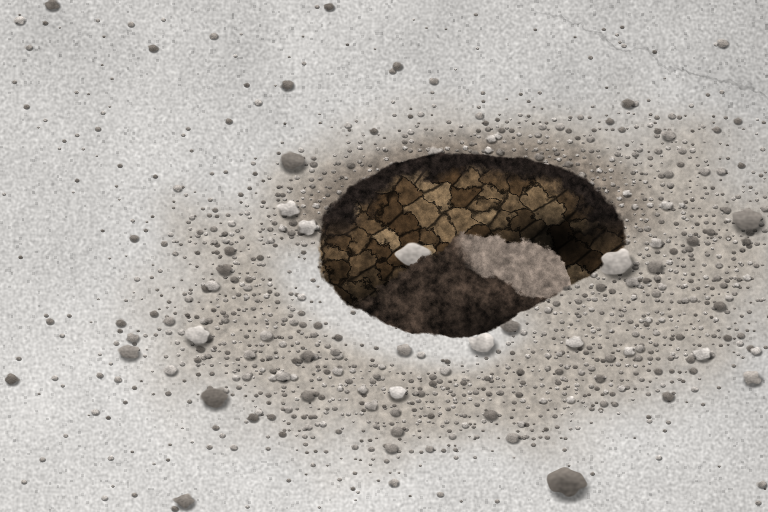
Reproduce this texture procedurally as a Shadertoy shader.

```glsl
vec3 hash3(vec2 p) {
    vec3 q = fract(p.xyx * vec3(.1031, .1030, .0973));
    q += dot(q, q.yxz + 33.33);
    return fract((q.xxy + q.yzz) * q.zyx);
}

float corner(vec2 cell, vec2 f, vec2 o) {
    return dot(hash3(cell + o).xy * 2. - 1., f - o);
}

float gradientNoise(vec2 p) {
    vec2 i = floor(p), f = p - i, s = f * f * f * (f * (f * 6. - 15.) + 10.);
    return mix(mix(corner(i, f, vec2(0)), corner(i, f, vec2(1, 0)), s.x),
               mix(corner(i, f, vec2(0, 1)), corner(i, f, vec2(1)), s.x), s.y);
}

float fbm(vec2 p) {
    float sum = 0., amp = 1.;
    for (int i = 0; i < 5; i++) {
        sum += amp * gradientNoise(p);
        p = mat2(1.6, 1.2, -1.2, 1.6) * p + 7.3;
        amp *= .6;
    }
    return sum;
}

// Elliptical radius of the pit: 1 on its broken edge
vec2 pitSpace(vec2 p) { return (p - vec2(.908, .52)) / vec2(.288, .18); }

float pitRadius(vec2 p) {
    vec2 u = pitSpace(p), dir = u / max(length(u), .001);
    float dent = smoothstep(.75, 1., dot(dir, vec2(.67, -.74)));
    float bulge = smoothstep(.7, 1., dot(dir, vec2(.87, .5)));
    return length(u) / (1. - .19 * dent + .09 * bulge);
}

// Bare pavement along the near left side of the pit
float cleanLip(vec2 p) {
    float side = dot(normalize(pitSpace(p) + .0001), vec2(-.55, -.83));
    return (1. - smoothstep(1.15, 1.5, pitRadius(p))) * smoothstep(.3, .75, side);
}

float debris(vec2 p) {
    vec2 q = p - vec2(.93, .45);
    q.x -= .4 * q.y;
    float d = length(q / vec2(.62, .33)) + .3 * gradientNoise(p * 7.);
    return (1. - smoothstep(.7, 1.25, d)) * (1. - .9 * cleanLip(p));
}

// One angular stone with a contact shadow
void rock(inout vec3 col, vec2 q, float r, float tone, float seed) {
    float px = 1.5 / iResolution.y;
    vec2 s = q * vec2(1., 1.35);
    if (length(s) > r * 2.) return;
    float facet = gradientNoise(s / r * 1.2 + seed * 91.);
    float d = length(s) - r * (.9 + .55 * facet);
    float shadow = length(s + r * vec2(-.15, .4)) - r;
    col *= 1. - .5 * (1. - smoothstep(-.3 * r, .25 * r, shadow));
    float grain = gradientNoise(s / r * 4. + seed * 37.);
    float light = .92 + .25 * clamp(s.y / r, -1., 1.) + .25 * facet + .16 * grain;
    vec3 stone = mix(vec3(1., .91, .82), vec3(1., .98, .96), tone) * tone * light;
    col = mix(col, stone, 1. - smoothstep(-px, px, d));
}

void scatter(inout vec3 col, vec2 p, float cell, float amount) {
    vec2 id = floor(p / cell);
    for (int j = -1; j <= 1; j++)
    for (int i = -1; i <= 1; i++) {
        vec2 c = id + vec2(i, j);
        vec3 h = hash3(c + cell * 977.);
        vec2 centre = (c + .2 + .6 * h.xy) * cell;
        if (h.z > .025 + amount * debris(centre)) continue;
        float size = fract(h.x * 7. + h.y * 13.);
        rock(col, p - centre, cell * mix(.16, .4, size * size), mix(.43, .82, h.y), h.x);
    }
}

// Packed stones: edge gap in x, random tone in y
vec2 cobbles(vec2 p) {
    vec2 id = floor(p);
    float near = 9., second = 9., tone = 0.;
    for (int j = -1; j <= 1; j++)
    for (int i = -1; i <= 1; i++) {
        vec2 c = id + vec2(i, j);
        vec3 h = hash3(c);
        float d = length(p - c - h.xy);
        second = min(second, max(d, near));
        if (d < near) { near = d; tone = h.z; }
    }
    return vec2(second - near, tone);
}

vec3 pavement(vec2 p) {
    float base = .79 + .05 * smoothstep(.9, .1, p.y) - .05 * smoothstep(.8, 1.5, p.x);
    float speckle = .15 * gradientNoise(p * 160.) + .1 * gradientNoise(p * vec2(80., 110.));
    float chips = smoothstep(.93, 1., hash3(floor(p * 190.)).x);
    float value = base + speckle + .06 * fbm(p * 5.) - .11 * chips;
    float crack = abs(p.y - .98 + .37 * (p.x - 1.03) + .03 * fbm(p * 12.));
    value -= .1 * (1. - smoothstep(.001, .005, crack)) * smoothstep(1., 1.1, p.x);
    return value * vec3(1.01, 1., .985);
}

vec3 pitInterior(vec2 p, float e) {
    float n = fbm(p * 24.), fine = fbm(p * 65.);
    // Stony back wall under a black broken layer
    vec2 stones = cobbles(p * vec2(22., 27.) + .5 * n);
    vec3 col = mix(vec3(.29, .22, .15), vec3(.66, .56, .43), stones.y * stones.y);
    col *= mix(.35, 1., smoothstep(.0, .2, stones.x)) * (.9 + .45 * fine);
    float upper = smoothstep(-.1, .35, pitSpace(p).y);
    col = mix(col, vec3(.13, .11, .1) * (1. + fine), upper * smoothstep(.73, .88, e + .12 * n));
    vec2 cave = (p - vec2(1.08, .53)) / vec2(.11, .06);
    col *= 1. - .88 * exp(-dot(cave, cave));
    col *= mix(.35, 1., smoothstep(.4, .53, p.y + .05 * n));
    rock(col, p - vec2(.81, .5), .035, .72, .3);
    // Fallen earth with a pale slab on top
    float ridge = .548 - max(.6 * (.92 - p.x), .2 * (p.x - .92));
    ridge += .025 * n - .13 * smoothstep(1.07, 1.16, p.x);
    vec3 earth = vec3(.21, .175, .15) * (1. + .9 * n + .7 * fine);
    earth *= 1. - .55 * smoothstep(.43, .35, p.y) * smoothstep(.8, .95, p.x);
    float under = max(.42, .48 - .5 * (p.x - .92)) + .025 * n;
    float slab = smoothstep(-.006, .006, p.y - under) * smoothstep(.89, .93, p.x + .02 * n);
    earth = mix(earth, vec3(.53, .48, .44) * (1. + .4 * fine + .2 * n), slab);
    return mix(col, earth, smoothstep(-.005, .005, ridge - p.y));
}

void mainImage(out vec4 fragColor, in vec2 fragCoord) {
    vec2 p = fragCoord / iResolution.y;
    float e = pitRadius(p) + .05 * fbm(p * 17.);
    float soil = debris(p), fine = fbm(p * 55.);

    // Pavement and loose soil
    vec3 col = pavement(p);
    col = mix(col, vec3(.66, .62, .57) * (1. + .3 * fine), .75 * soil);
    float rim = (1. - smoothstep(1.02, 1.4, e)) * smoothstep(-.2, .5, pitSpace(p).y);
    col = mix(col, vec3(.47, .425, .38) * (1. + .45 * fine), .75 * rim);

    // Gravel from fine to coarse
    for (int k = 0; k < 4; k++)
        scatter(col, p, .014 * pow(1.6, float(k)), .6 - .14 * float(k));

    // Pit opening
    float edge = 1.5 / iResolution.y / .18;
    col = mix(pitInterior(p, e), col, smoothstep(1. - edge, 1. + edge, e));

    // Large stones: position, radius, tone
    vec4 large[11] = vec4[11](
        vec4(.385, .346, .026, .83), vec4(.418, .225, .027, .47), vec4(.775, .234, .02, .86),
        vec4(.941, .33, .027, .8), vec4(1.107, .057, .037, .45), vec4(1.205, .488, .034, .74),
        vec4(.564, .592, .021, .8), vec4(.6, .557, .02, .82), vec4(.57, .686, .026, .5),
        vec4(1.459, .572, .031, .55), vec4(1.371, .309, .018, .83));
    for (int k = 0; k < 11; k++)
        rock(col, p - large[k].xy, large[k].z, large[k].w, float(k) * .37);

    fragColor = vec4(clamp(col, 0., 1.), 1.);
}
```
